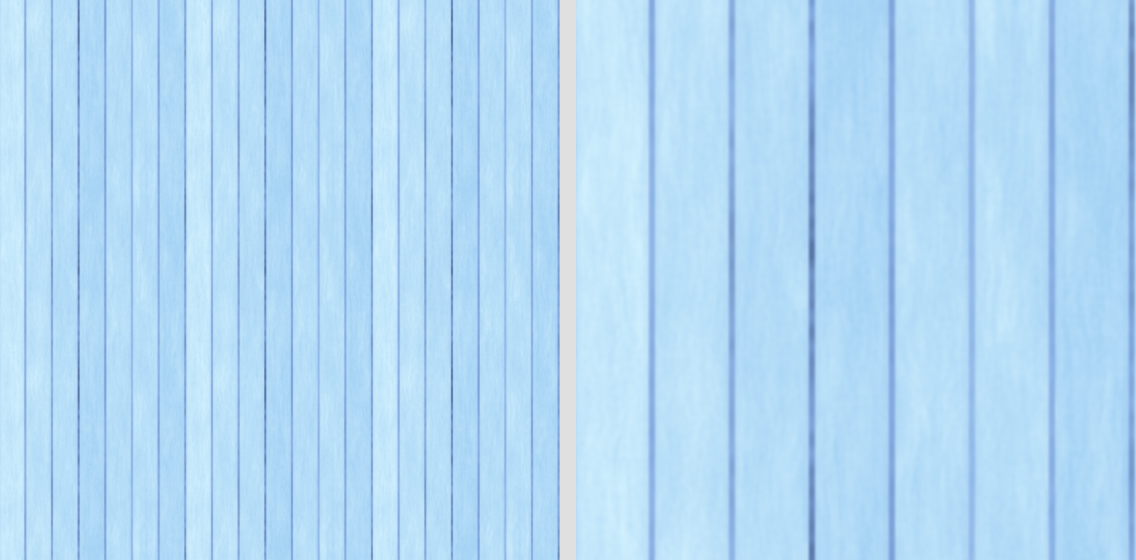
Left, the full canvas; right, a detail of the centre.
Reproduce this texture procedurally as a three.js fragment shader.

```glsl
varying vec2 vUv;

const float PLANKS_PER_TILE = 7.0;
const float TILES_ACROSS = 3.0;
const float TILE_HEIGHT = 0.64;
const float GROOVE_SHIFT = 0.052;

const vec3 DEEP_BLUE = vec3(0.625, 0.81, 0.955);
const vec3 PALE_BLUE = vec3(0.795, 0.925, 0.988);
const vec3 GROOVE_BLUE = vec3(0.48, 0.63, 0.87);
const vec3 GROOVE_GREY = vec3(0.34, 0.45, 0.63);

float hash(vec3 p) {
  p = fract(p * vec3(0.1031, 0.1137, 0.0973));
  p += dot(p, p.yzx + 33.33);
  return fract((p.x + p.y) * p.z);
}

// Dot of a random unit gradient with the offset, wrapped vertically
float cornerGradient(vec2 cell, vec2 offset, float rows, float seed) {
  float angle = 6.2832 * hash(vec3(cell.x, mod(cell.y, rows), seed));
  return dot(vec2(cos(angle), sin(angle)), offset);
}

float gradientNoise(vec2 p, float rows, float seed) {
  vec2 cell = floor(p);
  vec2 f = p - cell;
  vec2 w = f * f * f * (f * (f * 6.0 - 15.0) + 10.0);
  vec2 e = vec2(1.0, 0.0);
  float low = mix(cornerGradient(cell, f, rows, seed),
                  cornerGradient(cell + e.xy, f - e.xy, rows, seed), w.x);
  float high = mix(cornerGradient(cell + e.yx, f - e.yx, rows, seed),
                   cornerGradient(cell + e.xx, f - e.xx, rows, seed), w.x);
  return mix(low, high, w.y);
}

// Noise with a given number of cells across a plank and up a tile
float plankNoise(vec2 p, vec2 cells, float seed) {
  return gradientNoise(p * cells, cells.y, seed);
}

// Chooses one of seven values by index
float pick(float index, vec4 first, vec3 last) {
  return dot(first, vec4(equal(vec4(index), vec4(0.0, 1.0, 2.0, 3.0))))
       + dot(last, vec3(equal(vec3(index), vec3(4.0, 5.0, 6.0))));
}

// Paint tone from 0 (deep) to 1 (pale)
float paintTone(vec2 p, float plank) {
  float seed = plank * 17.0 + 3.0;
  float tone = pick(plank, vec4(0.86, 0.64, 0.49, 0.31), vec3(0.48, 0.54, 0.31));

  // Broad clouds and long streaks
  float warp = 0.12 * plankNoise(p, vec2(1.0, 9.0), seed + 1.0);
  vec2 q = p + vec2(warp, 0.0);
  tone += 0.22 * plankNoise(q, vec2(1.3, 5.0), seed + 2.0);
  tone += 0.16 * plankNoise(q, vec2(3.0, 13.0), seed + 3.0);
  tone += 0.17 * plankNoise(q, vec2(7.0, 8.0), seed + 4.0);

  // Fine fibres and speckle
  tone += 0.15 * plankNoise(q, vec2(13.0, 48.0), seed + 5.0);
  tone += 0.10 * plankNoise(p, vec2(12.0, 150.0), seed + 6.0);

  // Pale worn patches broken by the grain
  float patches = plankNoise(q, vec2(2.2, 7.0), seed + 7.0)
                + 0.5 * plankNoise(q, vec2(8.0, 26.0), seed + 8.0);
  return tone + 0.16 * smoothstep(0.12, 0.5, patches);
}

// Soft groove whose depth and grey wear vary along its length
vec3 addGroove(vec3 color, float fromGroove, float height, float groove) {
  float depth = pick(groove, vec4(0.85, 0.78, 0.72, 0.95), vec3(0.80, 0.58, 0.76));
  float grey = pick(groove, vec4(0.65, 0.10, 0.55, 0.90), vec3(0.18, 0.08, 0.25));
  vec2 along = vec2(0.37, height);
  float slow = plankNoise(along, vec2(1.0, 6.0), groove + 201.0);
  float quick = plankNoise(along, vec2(1.0, 60.0), groove + 211.0);
  float wear = clamp(0.5 + 1.0 * slow + 0.5 * quick, 0.0, 1.0);

  float distance = abs(fromGroove);
  float core = 1.0 - smoothstep(0.008, 0.066, distance);
  float shadow = 1.0 - smoothstep(0.02, 0.15, distance);
  float bevel = smoothstep(0.04, 0.08, fromGroove)
              * (1.0 - smoothstep(0.08, 0.17, fromGroove));

  color = mix(color, PALE_BLUE, 0.22 * bevel);
  color = mix(color, GROOVE_BLUE, 0.13 * shadow);
  vec3 ink = mix(GROOVE_BLUE, GROOVE_GREY, grey * wear);
  return mix(color, ink, core * depth * (0.82 + 0.25 * wear));
}

void main() {
  float x = vUv.x * PLANKS_PER_TILE * TILES_ACROSS + GROOVE_SHIFT;
  float height = (1.0 - vUv.y) / TILE_HEIGHT;
  float plank = mod(floor(x), PLANKS_PER_TILE);
  float nearest = floor(x + 0.5);

  float tone = paintTone(vec2(fract(x), height), plank);
  vec3 color = mix(DEEP_BLUE, PALE_BLUE, clamp(tone, 0.0, 1.1));
  color = addGroove(color, x - nearest, height, mod(nearest, PLANKS_PER_TILE));

  gl_FragColor = vec4(color, 1.0);
}
```
